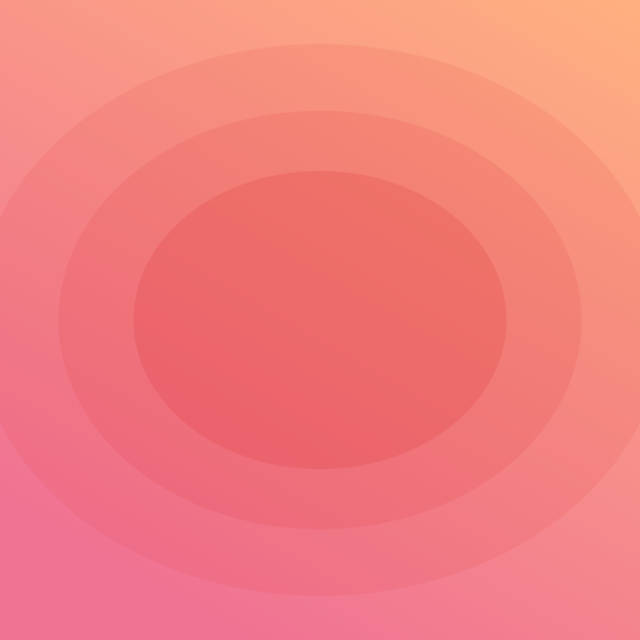
Reproduce this background procedurally as a Shadertoy shader.

```glsl
// Warm diagonal gradient from pink to apricot under three nested ellipses.
// Each ellipse lays a thin red tint over the previous one, so the tone
// deepens in steps towards the centre.

const vec3 PINK    = vec3(0.941, 0.447, 0.576);
const vec3 APRICOT = vec3(1.000, 0.690, 0.500);
const vec3 TINT    = vec3(0.863, 0.184, 0.196);

const vec2  GRADIENT_DIR   = vec2(0.5, 0.866); // towards the upper right
const float GRADIENT_START = 0.13;             // pink stays flat below this

const int   RING_COUNT  = 3;
const vec2  RING_CENTER = vec2(0.5, 0.5);
const float RING_ASPECT = 1.25;                      // width over height
const vec3  RING_HEIGHT = vec3(0.431, 0.327, 0.233); // half heights
const vec3  RING_ALPHA  = vec3(0.105, 0.125, 0.190);

// Approximate signed distance to an ellipse centred on the origin.
float ellipseDistance(vec2 p, vec2 radii) {
    float k = length(p / radii);
    float slope = length(p / (radii * radii));
    return k * (k - 1.0) / max(slope, 1e-4);
}

vec3 backdrop(vec2 uv) {
    float t = dot(uv, GRADIENT_DIR) / (GRADIENT_DIR.x + GRADIENT_DIR.y);
    t = clamp((t - GRADIENT_START) / (1.0 - GRADIENT_START), 0.0, 1.0);
    return mix(PINK, APRICOT, t);
}

void mainImage(out vec4 fragColor, in vec2 fragCoord) {
    vec2 uv = fragCoord / iResolution.xy;
    float pixel = 1.0 / min(iResolution.x, iResolution.y);
    vec3 color = backdrop(uv);

    // Tint the ellipses from the widest to the narrowest.
    for (int i = 0; i < RING_COUNT; i++) {
        vec2 radii = RING_HEIGHT[i] * vec2(RING_ASPECT, 1.0);
        float d = ellipseDistance(uv - RING_CENTER, radii);
        float inside = 1.0 - smoothstep(-pixel, pixel, d);
        color = mix(color, TINT, inside * RING_ALPHA[i]);
    }

    fragColor = vec4(color, 1.0);
}
```
